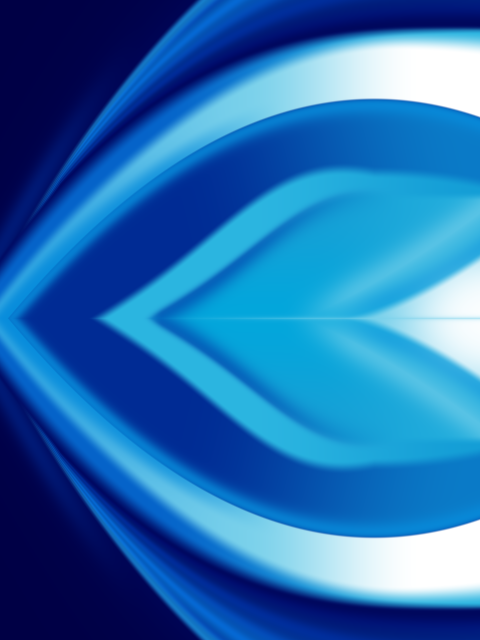
Give the GLSL for this background, as a Shadertoy shader.

```glsl
// Mirrored blue eye of nested silky arcs, with a glowing white core at the right.

// Layout, in units of the canvas width
const float ASPECT = 4.0 / 3.0;
const float AXIS_Y = 0.5026;
const float CREASE_WIDTH = 0.022;
const float RIM_WIDTH = 0.024;

// Palette
const vec3 NAVY   = vec3(0.00, 0.00, 0.27);
const vec3 INDIGO = vec3(0.00, 0.03, 0.38);
const vec3 DEEP   = vec3(0.00, 0.17, 0.58);
const vec3 BLUE   = vec3(0.02, 0.39, 0.79);
const vec3 AZURE  = vec3(0.03, 0.55, 0.86);
const vec3 CYAN   = vec3(0.01, 0.65, 0.86);
const vec3 SKY    = vec3(0.17, 0.71, 0.88);
const vec3 PALE   = vec3(0.48, 0.82, 0.92);
const vec3 WHITE  = vec3(1.0);

// Coverage of the region below an edge, with a soft border
float below(float edge, float v, float soft) {
    return smoothstep(-soft, soft, edge - v);
}

float bell(float x, float width) {
    return exp(-x * x / (width * width));
}

// S-shaped rise from a tip to an apex, then a gentle fall
float leafEdge(float u, float tip, float apex, float height, float fall) {
    float t = (u - tip) / (apex - tip);
    float rise = sin(1.5708 * t) - 0.06 * sin(6.2832 * t);
    return height * (t < 1.0 ? rise : 1.0 - fall * (t - 1.0) * (t - 1.0));
}

// Navy surroundings and the blue streaks outside the white band
vec3 outerStreaks(float u, float v, float streakEdge, float bandEdge) {
    vec3 col = mix(NAVY, INDIGO, 0.6 * exp(-max(v - streakEdge, 0.0) / 0.12));
    float ghost = bell(v - streakEdge - 0.045, 0.045) * (1.0 - smoothstep(0.05, 0.3, u));
    col = mix(col, DEEP, 0.55 * ghost);

    float s = (streakEdge - v) / max(streakEdge - bandEdge, 0.03);
    vec3 silk = mix(vec3(0.10, 0.52, 0.81), BLUE, smoothstep(0.0, 0.3, s));
    silk = mix(silk, DEEP, smoothstep(0.35, 0.75, s));
    silk = mix(silk, INDIGO, smoothstep(0.7, 1.0, s));
    silk = mix(silk, DEEP, 0.5 * bell(s - 0.22, 0.06) * smoothstep(0.25, 0.45, u));
    silk *= 1.0 + 0.05 * sin(34.0 * s + 3.0 * u);
    float lit = mix(0.25, 1.0, smoothstep(0.0, 0.2, u));
    return mix(col, silk, lit * below(streakEdge, v, 0.012));
}

// Bright band: q runs from its inner edge (0) to its outer edge (1)
vec3 brightBand(float u, float q) {
    vec3 glow = mix(AZURE, PALE, smoothstep(0.0, 0.55, u));
    glow = mix(glow, WHITE, smoothstep(0.5, 0.88, u));
    glow = mix(glow, PALE, 0.35 * bell(q - 0.4, 0.2) * (1.0 - smoothstep(0.3, 0.6, u)));
    float inner = mix(0.3, 0.68, smoothstep(0.15, 0.85, u));
    vec3 veil = mix(BLUE, SKY, smoothstep(0.3, 0.9, u));
    vec3 col = mix(glow, veil, smoothstep(inner, inner + 0.27, q));
    col = mix(col, INDIGO, smoothstep(mix(0.6, 0.92, u), 1.03, q));
    float rim = (1.0 - smoothstep(0.0, 0.28, q)) * (1.0 - smoothstep(0.3, 0.6, u));
    return mix(col, AZURE, 0.75 * rim);
}

// Inside of the eye, with a luminous rim and a thin dark outline
vec3 eyeInterior(float u, float v, float eyeEdge) {
    float depth = max(eyeEdge - v, 0.0);
    vec3 col = mix(DEEP, vec3(0.04, 0.48, 0.78), smoothstep(0.35, 1.0, u + 0.25 * (v - 0.3)));
    col = mix(col, AZURE, 0.85 * bell(depth - 0.008, RIM_WIDTH));
    return mix(col, DEEP, 0.6 * exp(-depth / 0.004) * smoothstep(0.25, 0.6, u));
}

// Cyan heart with two folds of light opening to the right
vec3 heart(float u, float v) {
    vec3 col = mix(CYAN, vec3(0.08, 0.63, 0.84), smoothstep(0.0, 0.22, v));
    col = mix(col, SKY, 0.6 * smoothstep(0.65, 1.0, u));

    float a = u - 0.634;
    float foldEdge = 0.45 * a + 0.41 * a * abs(a);
    float fade = smoothstep(0.58, 0.75, u);
    float fold = foldEdge - v;
    float sheen = fold > 0.0 ? exp(-fold / 0.05) : bell(fold, 0.045);
    col = mix(col, PALE, 0.6 * fade * sheen);

    float b = u - 0.747;
    float coreEdge = 0.3 * b + 0.77 * b * abs(b);
    col = mix(col, AZURE, 0.4 * bell(v - coreEdge - 0.02, 0.025) * smoothstep(0.68, 0.82, u));
    vec3 core = mix(PALE, WHITE, smoothstep(0.28, 0.06, length(vec2(u - 1.03, 1.2 * v))));
    col = mix(col, core, 0.9 * below(coreEdge, v, 0.012));
    return mix(col, WHITE, 0.9 * bell(length(vec2(u - 1.03, 1.4 * v)), 0.11));
}

void mainImage(out vec4 fragColor, in vec2 fragCoord) {
    vec2 uv = fragCoord / iResolution.xy;
    float u = uv.x;
    float v = abs(uv.y - AXIS_Y) * ASPECT;

    // Heights of the nested arcs above the mirror axis
    float streakEdge = 0.1 + 1.75 * u - 0.95 * u * u;
    float bandEdge = 0.608 - 0.6 * pow(abs(0.92 - u), 2.56);
    float eyeEdge = 0.457 - 0.785 * (u - 0.78) * (u - 0.78);
    float leafOuter = leafEdge(u, 0.205, 0.78, 0.304, 0.52);
    float leafInner = leafEdge(u, 0.32, 0.83, 0.254, 0.0);

    // Layers from the outside in
    vec3 col = outerStreaks(u, v, streakEdge, bandEdge);
    float q = (v - eyeEdge) / (bandEdge - eyeEdge);
    col = mix(col, brightBand(u, q), below(bandEdge, v, 0.008));
    col = mix(col, eyeInterior(u, v, eyeEdge), below(eyeEdge, v, 0.003));

    // Leaf with a shaded crease around its heart
    vec3 leaf = mix(SKY, vec3(0.08, 0.62, 0.84), smoothstep(0.5, 1.0, u));
    col = mix(col, leaf, below(leafOuter, v, 0.014));
    col = mix(col, heart(u, v), below(leafInner, v, 0.010));
    float offset = v - leafInner;
    float crease = bell(offset, offset > 0.0 ? 0.5 * CREASE_WIDTH : 1.5 * CREASE_WIDTH);
    crease *= smoothstep(0.29, 0.34, u) * (1.0 - smoothstep(0.45, 0.85, u));
    col = mix(col, vec3(0.01, 0.32, 0.70), 0.8 * crease);

    // Fine light along the mirror axis
    float axisGlow = exp(-v / 0.003) * smoothstep(0.3, 0.7, u);
    col = mix(col, PALE, 0.6 * axisGlow);

    fragColor = vec4(clamp(col, 0.0, 1.0), 1.0);
}
```
